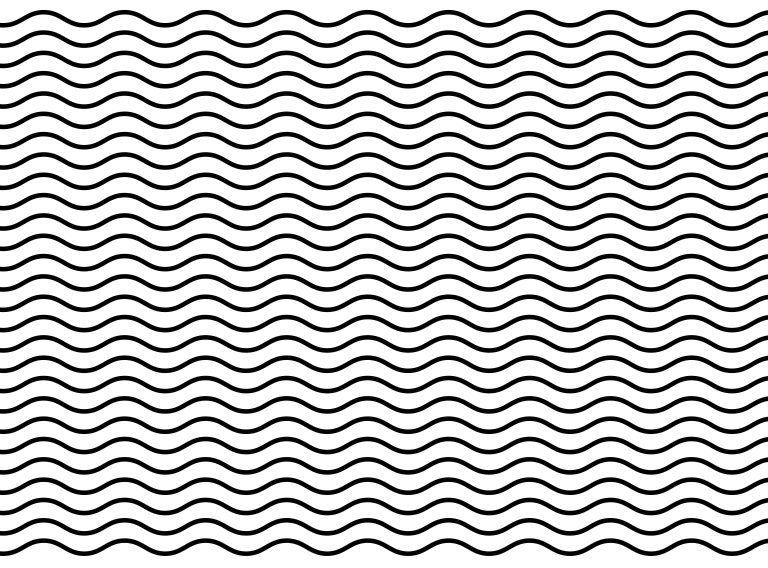
Give the GLSL for this pattern, as a Shadertoy shader.

```glsl
// Evenly stacked black wavy lines running across a white ground.

const float TAU = 6.2831853;

// All lengths are fractions of the canvas height.
const float ROWS        = 27.0;
const float ROW_PITCH   = 0.03578;
const float FIRST_ROW_Y = 0.0367;
const float WAVELENGTH  = 0.14258;
const float CREST_X     = 0.0769;
const float AMPLITUDE   = 0.0115;
const float HALF_WIDTH  = 0.0040;
const float FLATTENING  = 0.03;

const vec3 PAPER = vec3(1.0);
const vec3 INK   = vec3(0.008);

// Height (x) and slope (y) of a cosine with slightly flattened crests.
vec2 wave(float x, float wavelength, float amplitude, float flattening) {
    float k = TAU / wavelength;
    float a = amplitude / (1.0 - flattening);
    float height = cos(k * x) - flattening * cos(3.0 * k * x);
    float slope = -k * (sin(k * x) - 3.0 * flattening * sin(3.0 * k * x));
    return a * vec2(height, slope);
}

// Signed offset from the nearest of a finite stack of rows.
float rowOffset(float y, float firstRow, float pitch, float count) {
    float row = clamp(round((y - firstRow) / pitch), 0.0, count - 1.0);
    return y - firstRow - row * pitch;
}

// Coverage of a stroke, smoothed over one pixel.
float stroke(float dist, float halfWidth, float pixel) {
    return clamp((halfWidth - dist) / pixel + 0.5, 0.0, 1.0);
}

void mainImage(out vec4 fragColor, in vec2 fragCoord) {
    float pixel = 1.0 / iResolution.y;
    vec2 p = fragCoord * pixel;

    // Vertical offset to the wave, corrected by slope for an even width.
    vec2 w = wave(p.x - CREST_X, WAVELENGTH, AMPLITUDE, FLATTENING);
    float offset = rowOffset(p.y - w.x, FIRST_ROW_Y, ROW_PITCH, ROWS);
    float dist = abs(offset) / sqrt(1.0 + w.y * w.y);

    vec3 color = mix(PAPER, INK, stroke(dist, HALF_WIDTH, pixel));
    fragColor = vec4(color, 1.0);
}
```
